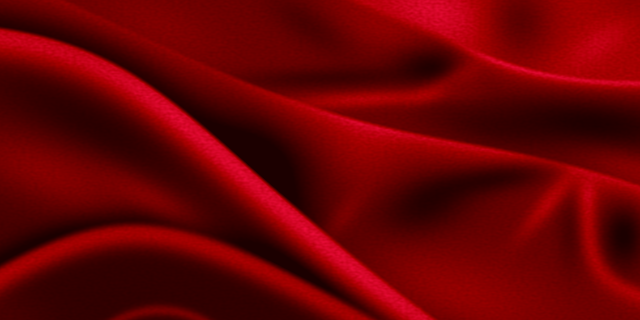
Write a WebGL 1 fragment shader that draws this texture.

```glsl
precision highp float;
// Red satin lying in soft diagonal folds, lit from above.
// Five overlapping sheets are split by spline ridges; each is shaded by
// its distance to the ridge plus soft lobes of light and shadow.

uniform vec2 u_resolution;

#define SHARP_EDGE 0.009
#define SOFT_EDGE 0.016
#define RIDGE_LIGHT 0.50
#define VALLEY_DEPTH 0.27
#define GRAIN 0.13
#define WEAVE_SCALE vec2(75.0, 125.0)
#define DARKEST 0.11

// Gradient noise
vec2 hashGradient(vec2 cell) {
  vec2 h = vec2(dot(cell, vec2(127.1, 311.7)), dot(cell, vec2(269.5, 183.3)));
  return 2.0 * fract(sin(h) * 43758.5) - 1.0;
}

float gradientNoise(vec2 p) {
  vec2 i = floor(p), f = fract(p);
  vec2 u = f * f * f * (f * (f * 6.0 - 15.0) + 10.0);
  vec2 e = vec2(1.0, 0.0);
  float low = mix(dot(hashGradient(i), f), dot(hashGradient(i + e), f - e), u.x);
  float high = mix(dot(hashGradient(i + e.yx), f - e.yx),
                   dot(hashGradient(i + 1.0), f - 1.0), u.x);
  return mix(low, high, u.y);
}

// Cubic B-spline height with eight evenly spaced controls
vec4 basis(vec4 u) {
  vec4 a = max(2.0 - abs(u), 0.0), b = max(1.0 - abs(u), 0.0);
  return (a * a * a - 4.0 * b * b * b) / 6.0;
}

float spline(float x, vec4 a, vec4 b) {
  vec4 t = vec4(x * 2.5 + 1.0) - vec4(0.0, 1.0, 2.0, 3.0);
  return dot(a, basis(t)) + dot(b, basis(t - 4.0));
}

// Approximate distance to a ridge, positive below it
float below(vec2 p, vec4 a, vec4 b) {
  float y = spline(p.x, a, b);
  float slope = (spline(p.x + 0.02, a, b) - y) / 0.02;
  return (y - p.y) / sqrt(1.0 + slope * slope);
}

float bell(float x) { return exp(-x * x); }

// Soft elliptical lobe, turned by an angle
float lobe(vec2 p, vec2 center, vec2 radius, float angle) {
  float c = cos(angle), s = sin(angle);
  vec2 q = p - center;
  q = vec2(c * q.x + s * q.y, c * q.y - s * q.x) / radius;
  return exp(-dot(q, q));
}

float backSheet(vec2 p) {
  return 0.64 + 0.20 * lobe(p, vec2(1.36, 0.97), vec2(0.20, 0.10), -0.4)
    - 0.30 * lobe(p, vec2(1.62, 0.93), vec2(0.11, 0.13), 0.0)
    - 0.12 * lobe(p, vec2(2.00, 1.00), vec2(0.12, 0.10), 0.0)
    + 0.12 * lobe(p, vec2(1.88, 0.87), vec2(0.13, 0.05), 0.6);
}

float pocketSheet(vec2 p, float d) {
  float light = 0.42 + 0.20 * bell(d / 0.02)
    + 0.34 * exp(-max(d, 0.0) / 0.05) * smoothstep(1.35, 1.6, p.x);
  light += 0.14 * lobe(p, vec2(1.20, 0.93), vec2(0.20, 0.10), -0.5)
    + 0.08 * lobe(p, vec2(0.50, 0.92), vec2(0.20, 0.08), -0.4)
    + 0.28 * lobe(p, vec2(1.15, 0.69), vec2(0.24, 0.025), 0.05)
    + 0.20 * lobe(p, vec2(1.38, 0.735), vec2(0.10, 0.03), 0.5)
    + 0.15 * lobe(p, vec2(1.46, 0.77), vec2(0.06, 0.06), 0.0)
    + 0.15 * lobe(p, vec2(2.00, 0.47), vec2(0.20, 0.05), -0.3);
  return light - 0.14 * lobe(p, vec2(0.97, 0.92), vec2(0.16, 0.06), -0.6)
    - 0.30 * lobe(p, vec2(1.35, 0.80), vec2(0.13, 0.06), -0.1)
    - 0.18 * lobe(p, vec2(1.02, 0.755), vec2(0.30, 0.035), 0.03)
    - 0.32 * lobe(p, vec2(1.85, 0.62), vec2(0.36, 0.10), -0.1)
    - 0.10 * lobe(p, vec2(1.50, 0.60), vec2(0.20, 0.06), -0.2);
}

float drapedSheet(vec2 p, float d, float toFold) {
  float light = 0.40 + mix(0.18, 0.42, smoothstep(0.6, 1.1, p.x)) * exp(-max(d, 0.0) / 0.055);
  light -= VALLEY_DEPTH * bell(toFold / 0.07) * mix(1.0, 0.3, smoothstep(0.85, 1.1, p.x));
  light += 0.12 * lobe(p, vec2(1.13, 0.53), vec2(0.12, 0.12), 0.0)
    + 0.18 * lobe(p, vec2(1.40, 0.08), vec2(0.35, 0.13), -0.2)
    + 0.12 * lobe(p, vec2(1.07, 0.32), vec2(0.10, 0.035), 0.9)
    + 0.25 * lobe(p, vec2(1.71, 0.36), vec2(0.13, 0.03), 0.88);
  light -= 0.28 * lobe(p, vec2(0.85, 0.53), vec2(0.20, 0.09), -0.7)
    + 0.25 * lobe(p, vec2(1.33, 0.36), vec2(0.16, 0.09), 0.35)
    + 0.30 * lobe(p, vec2(1.60, 0.455), vec2(0.20, 0.05), 0.15)
    + 0.12 * lobe(p, vec2(1.78, 0.28), vec2(0.04, 0.12), 0.0)
    + 0.32 * lobe(p, vec2(1.95, 0.27), vec2(0.07, 0.11), 0.0);
  // Upright crease that sweeps out to the right
  float bend = 0.165 * exp((0.075 - p.y) / 0.06), slope = bend / 0.06;
  float crease = (p.x - 1.835 - bend) / sqrt(1.0 + slope * slope);
  return light + 0.27 * bell(crease / 0.03) * (1.0 - smoothstep(0.38, 0.47, p.y));
}

float longFold(vec2 p, float d, float toLow) {
  float light = 0.28 + (RIDGE_LIGHT + 0.08 * smoothstep(0.2, 0.6, p.x)) * bell((d - 0.03) / 0.068);
  light += 0.24 * lobe(p, vec2(0.15, 0.46), vec2(0.30, 0.10), -0.35)
    + 0.20 * lobe(p, vec2(0.52, 0.35), vec2(0.20, 0.05), -0.55);
  return light - 0.20 * bell(toLow / 0.055)
    - 0.12 * lobe(p, vec2(0.30, 0.60), vec2(0.35, 0.09), -0.5)
    - 0.10 * lobe(p, vec2(0.90, 0.20), vec2(0.25, 0.06), -0.7);
}

float lowFold(vec2 p, float d) {
  float arc = p.y - 0.03 + 1.8 * (p.x - 0.5) * (p.x - 0.5);
  return 0.19 + 0.45 * bell((d - 0.03) / 0.045) + 0.25 * bell(arc / 0.018)
    + 0.08 * lobe(p, vec2(0.0), vec2(0.15, 0.1), 0.0);
}

void main() {
  vec2 p = gl_FragCoord.xy / u_resolution * vec2(2.0, 1.0);
  float back = below(p, vec4(1.65, 1.52, 1.34, 1.13), vec4(0.987, 0.768, 0.734, 0.766));
  float drape = below(p, vec4(1.273, 1.091, 0.906, 0.721), vec4(0.591, 0.531, 0.43, 0.258));
  float fold = below(p, vec4(0.932, 0.93, 0.818, 0.456), vec4(0.112, -0.172, -0.43, -0.69));
  float low = below(p, vec4(-0.094, 0.188, 0.349, 0.216), vec4(-0.016, -0.22, -0.45, -0.7));

  // Stack the sheets from back to front
  float light = mix(backSheet(p), pocketSheet(p, back), smoothstep(-SHARP_EDGE, SHARP_EDGE, back));
  light = mix(light, drapedSheet(p, drape, fold), smoothstep(-SHARP_EDGE, SHARP_EDGE, drape));
  light = mix(light, longFold(p, fold, low), smoothstep(-SHARP_EDGE, SHARP_EDGE, fold));
  light = mix(light, lowFold(p, low), smoothstep(-SOFT_EDGE, SOFT_EDGE, low));

  // Woven grain, then crimson tint with pink highlights
  light *= 1.0 + GRAIN * gradientNoise(p * WEAVE_SCALE);
  light = clamp(light, DARKEST, 0.95);
  gl_FragColor = vec4(light, 0.06 * smoothstep(0.72, 1.0, light),
                      0.25 * smoothstep(0.62, 1.0, light), 1.0);
}
```
